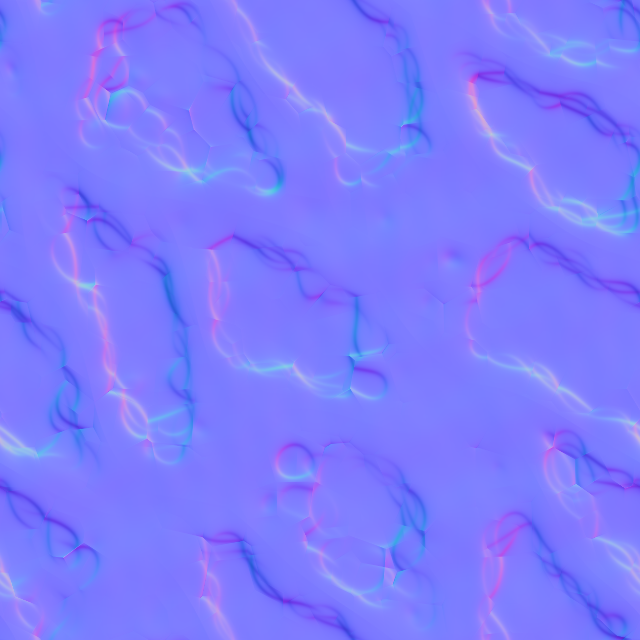
Give the GLSL for this texture map, as a WebGL 2 fragment shader.

```glsl
#version 300 es
precision highp float;

// Tiling normal map of shallow, slanted pits whose walls are braided ridges.
// Stretched cellular noise places the pits, fine cellular noise kinks each wall
// into crossing strands, and every strand tilts the normal into its pit.

uniform vec2 u_resolution;
out vec4 fragColor;

const float TAU = 6.2831853;
const float PITS = 3.0;

vec2 hash2(vec2 p) {
    vec2 q = vec2(dot(p, vec2(127.1, 311.7)), dot(p, vec2(269.5, 183.3)));
    return fract(sin(q + 4.1) * 43758.545);
}

// Layered sines with whole-number wave vectors, so the sum wraps; RMS near 1.
float waves(vec2 p, float seed, float freq) {
    float sum = 0.0;
    for (int i = 0; i < 5; i++) {
        vec2 h = hash2(vec2(seed, float(i)));
        float angle = TAU * (h.x + float(i) / 5.0);
        vec2 k = floor(freq * (0.6 + 0.8 * h.y) * vec2(cos(angle), sin(angle)) + 0.5);
        sum += sin(TAU * (dot(k, p) + h.x * 7.0 + h.y * 3.0));
    }
    return sum / 1.6;
}

// Squared distance to the nearest scattered point: round bowls, sharp joints.
float bowls(vec2 p, float count, float seed) {
    vec2 g = p * count;
    float nearest = 4.0;
    for (int j = -1; j <= 1; j++) {
        for (int i = -1; i <= 1; i++) {
            vec2 id = floor(g) + vec2(i, j);
            vec2 d = id + 0.1 + 0.8 * hash2(mod(id, count) + seed) - g;
            nearest = min(nearest, dot(d, d));
        }
    }
    return nearest - 0.2;
}

// Approximate distance from the nearest pit border, with rounded corners.
float borderDistance(vec2 p) {
    vec2 g = p * PITS;
    float nearest = 4.0;
    float others = 0.0;
    for (int j = -2; j <= 2; j++) {
        for (int i = -2; i <= 2; i++) {
            vec2 id = floor(g) + vec2(i, j);
            vec2 d = id + 0.5 + 0.62 * (hash2(mod(id, PITS)) - 0.5) - g;
            // Long axis runs from upper left to lower right.
            float r = length(vec2(0.31 * (d.x - d.y), 0.71 * (d.x + d.y)));
            others += exp(-14.0 * max(r, nearest));
            nearest = min(r, nearest);
        }
    }
    return (-log(others) / 14.0 - nearest) / 5.5;
}

// Four signed fields whose zero lines are the strands of a pit wall.
vec4 strands(vec2 p) {
    vec2 bent = p + 0.015 * vec2(waves(p, 1.0, 3.0), waves(p, 2.0, 3.0));
    float wall = borderDistance(bent) - 0.032 + 0.0035 * waves(p, 3.0, 7.0);
    float a = bowls(p, 13.0, 20.0);
    float b = bowls(p, 16.0, 50.0);
    return wall + vec4(0.032 * a, -0.032 * a, 0.028 * b - 0.008, 0.009 - 0.028 * b);
}

// Faint unevenness of the flat ground.
float mottle(vec2 p) {
    return 0.0001 * waves(p, 7.0, 15.0) + 0.0006 * waves(p, 8.0, 5.0);
}

void main() {
    vec2 p = gl_FragCoord.xy / u_resolution;
    const float EPS = 0.0015;
    vec2 px = p + vec2(EPS, 0.0);
    vec2 py = p + vec2(0.0, EPS);

    // Strand fields, scaled by their gradients to even out the line width
    vec4 field = strands(p);
    vec4 gradX = (strands(px) - field) / EPS;
    vec4 gradY = (strands(py) - field) / EPS;
    vec4 steep = max(sqrt(gradX * gradX + gradY * gradY), 0.45);
    vec4 dist = field / steep;

    // Strands swell and fade along their length
    vec4 swell = vec4(waves(p, 11.0, 5.0), waves(p, 12.0, 5.0),
                      waves(p, 13.0, 6.0), waves(p, 14.0, 6.0));
    swell = smoothstep(-1.3, 2.2, swell);

    // Sharp crest with a soft skirt, plus the broad slope of the wall
    vec4 crest = dist / 0.0033;
    vec4 skirt = 1.0 + dist * dist / 0.0003;
    vec4 tilt = 0.58 * swell / (1.0 + crest * crest) + 0.026 / (skirt * skirt);
    vec2 slope = vec2(dot(tilt, gradX / steep), dot(tilt, gradY / steep));

    // Ground unevenness and a slight overall lean
    float ground = mottle(p);
    slope -= vec2(mottle(px) - ground, mottle(py) - ground) / EPS;
    slope += vec2(-0.012, -0.03);

    vec3 normal = normalize(vec3(slope, 1.0));
    fragColor = vec4(normal * 0.5 + 0.5, 1.0);
}
```
